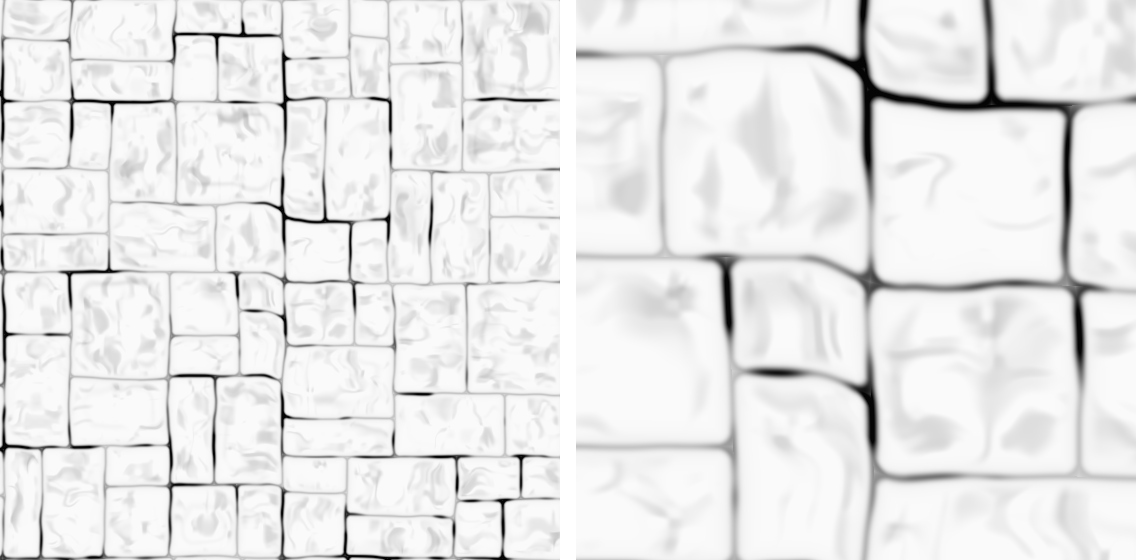
Left, the full canvas; right, a detail of the centre.
Give the GLSL for this texture map, as a Shadertoy shader.

```glsl
// Height-like map of pale, irregular cut stone paving with dark worn joints.
// Each quarter of the canvas is cut four times at random into 16 stones; a
// rounded box distance draws the joints and noise draws the faint surface wear.

#define SEED 17.0            // layout of the stones
#define CUT_MIN 0.08         // least and most offset of cuts from the middle
#define CUT_MAX 0.15
#define CORNER_RADIUS 0.0095
#define WOBBLE 0.008         // waviness of the joints
#define SEAM_STEP 0.02       // jog of the middle horizontal seam
#define JOINT_WIDTH 0.0027
#define JOINT_FAINT 0.14     // darkness of the weakest joints
#define JOINT_STRONG 0.92    // extra darkness of the deepest joints
#define BLOTCH 0.135
#define STROKE 0.075
#define STONE_SHADE 0.018

float hash(vec2 p) {
    vec3 q = fract(vec3(p.xyx) * 0.1031);
    q += dot(q, q.yzx + 33.33);
    return fract((q.x + q.y) * q.z);
}

float noise(vec2 p) {
    vec2 cell = floor(p), f = fract(p);
    f = f * f * f * (f * (f * 6.0 - 15.0) + 10.0);
    float low = mix(hash(cell), hash(cell + vec2(1, 0)), f.x);
    float high = mix(hash(cell + vec2(0, 1)), hash(cell + vec2(1, 1)), f.x);
    return mix(low, high, f.y);
}

float bell(float x) { return exp(-x * x); }

vec2 wobble(vec2 p) {
    return vec2(noise(p + 31.7), noise(p + 74.2)) - 0.5;
}

// Uneven cuts find the stone that holds p; the two halves of each cut are
// then cut on opposite sides of their middle, which staggers the joints
void findStone(vec2 p, out vec2 center, out vec2 halfSize, out vec2 seed) {
    vec2 quarter = floor(p * 2.0);
    vec2 lo = quarter * 0.5, hi = lo + 0.5;
    seed = mod(quarter, 2.0) * vec2(7.3, 11.9) + SEED;
    float side = mod(quarter.x, 2.0) < 0.5 ? 1.0 : -1.0;
    float bias = mod(quarter.x + quarter.y, 2.0) < 0.5 ? 1.15 : 0.87;
    for (int i = 0; i < 4; i++) {
        vec2 size = hi - lo;
        vec2 axis = size.x * bias > size.y ? vec2(1, 0) : vec2(0, 1);
        float share = 0.5 + side * mix(CUT_MIN, CUT_MAX, hash(seed));
        vec2 cut = mix(lo, hi, share);
        bool after = dot(p - cut, axis) > 0.0;
        if (after) lo = mix(lo, cut, axis);
        else hi = mix(hi, cut, axis);
        side = after ? side : -side;
        seed = seed * 1.7 + (after ? vec2(3.1, 5.7) : vec2(8.3, 1.9));
    }
    center = 0.5 * (lo + hi);
    halfSize = 0.5 * (hi - lo);
}

float roundedBox(vec2 p, vec2 halfSize, float radius) {
    vec2 q = abs(p) - halfSize + radius;
    return length(max(q, 0.0)) + min(max(q.x, q.y), 0.0) - radius;
}

// Thin lines that swell to black in short runs, more so on the middle seam
float jointDarkness(vec2 p, float dist) {
    float depth = 0.6 * noise(p * 15.0 + 3.0) + 0.4 * noise(p * 36.0 + 8.0);
    depth += 0.1 * (1.0 - smoothstep(0.0, 0.02, abs(p.x - 0.5)));
    depth = pow(smoothstep(0.36, 0.8, depth), 1.3);
    float edge = max(-dist, 0.4 * dist);
    float strength = min(JOINT_FAINT + JOINT_STRONG * depth, 1.0);
    float width = JOINT_WIDTH * mix(0.9, 1.15, depth);
    return strength * bell(edge / width) + 0.07 * exp(-edge / 0.005);
}

// Soft blotches, curved strokes and a worn ring inside large stones
float wearDarkness(vec2 p, vec2 halfSize, vec2 seed, float dist) {
    vec2 local = p + 9.0 * vec2(hash(seed + 1.1), hash(seed + 2.2));
    vec2 grain = hash(seed + 4.4) < 0.5 ? vec2(30, 50) : vec2(50, 30);
    vec2 bent = local * grain + 1.1 * wobble(local * 34.0);
    float blotch = 0.6 * noise(bent) + 0.4 * noise(bent * 2.1 + 5.0);
    float ridge = 1.0 - abs(2.0 * noise(bent * 0.6 + 12.0) - 1.0);
    float patches = smoothstep(0.4, 0.75, noise(local * 23.0 + 40.0));
    float wear = BLOTCH * smoothstep(0.48, 0.92, blotch);
    wear += STROKE * smoothstep(0.65, 1.0, ridge) * patches;

    float inset = 0.026 + 0.024 * (noise(local * 24.0 + 60.0) - 0.5);
    float large = smoothstep(0.055, 0.07, min(halfSize.x, halfSize.y));
    float broken = smoothstep(0.3, 0.7, noise(local * 17.0 + 80.0));
    wear += STROKE * large * broken * bell((dist + inset) / 0.006);
    return wear * smoothstep(0.003, 0.014, -dist);
}

void mainImage(out vec4 fragColor, in vec2 fragCoord) {
    vec2 canvas = fragCoord / iResolution.y;

    // Bend the layout so that joints wander and the middle seam jogs
    vec2 p = canvas + WOBBLE * wobble(canvas * 8.0);
    p += 0.4 * WOBBLE * wobble(canvas * 30.0);
    float jog = smoothstep(0.47, 0.53, canvas.x) - 0.5;
    p.y += SEAM_STEP * jog * sin(3.1416 * canvas.y);
    p -= vec2(0.006, 0.004);

    vec2 center, halfSize, seed;
    findStone(p, center, halfSize, seed);
    float dist = roundedBox(p - center, halfSize, CORNER_RADIUS);
    float roundDist = roundedBox(p - center, halfSize, 0.045);
    if (min(halfSize.x, halfSize.y) < 0.05) roundDist = dist;

    float dark = STONE_SHADE + wearDarkness(p, halfSize, seed, roundDist);
    dark += jointDarkness(p, dist);
    fragColor = vec4(vec3(clamp(1.0 - dark, 0.02, 1.0)), 1.0);
}
```
